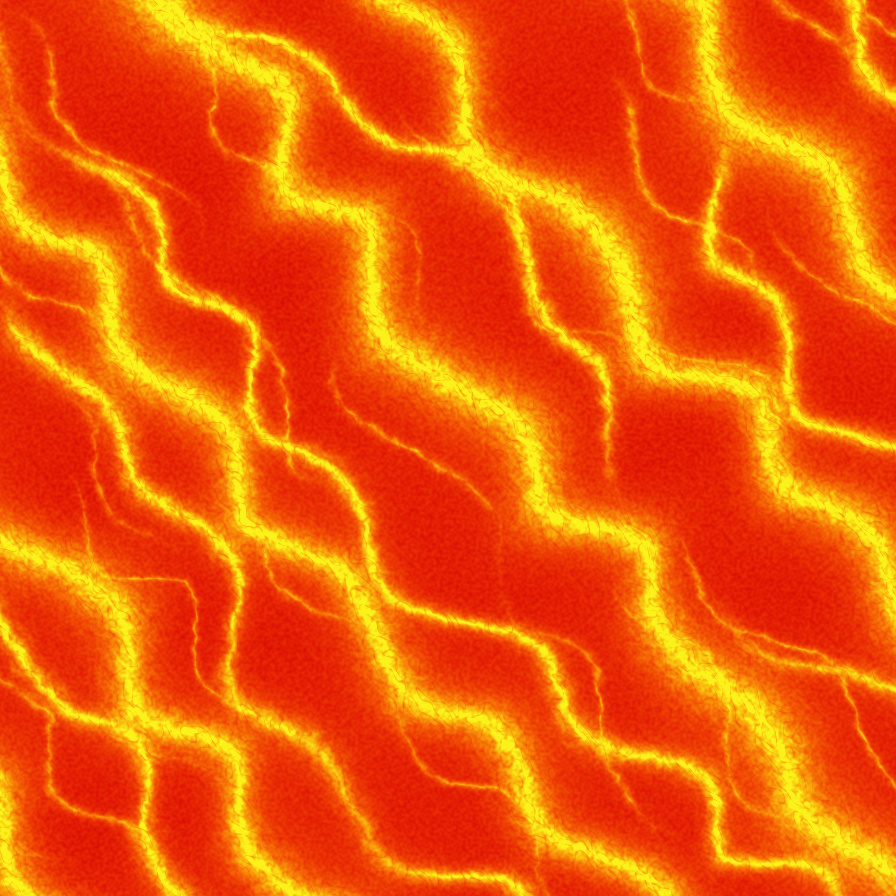
A Shadertoy shader for this texture:

```glsl
const float TAU = 6.2831853;
const vec2 FLOW_DIRECTION = vec2(0.64, -0.768);

// Veins: x = lane spacing, y = glow width, z = sideways wander
const vec3 MAIN_VEINS = vec3(0.235, 0.0215, 0.06);
const vec3 BRANCH_VEINS = vec3(0.235, 0.0085, 0.17);
const vec3 HAIR_VEINS = vec3(0.085, 0.0034, 0.06);
const float HAIR_STRENGTH = 0.62;
const float ZIGZAG_LENGTH = 0.235;
const float ZIGZAG_SIZE = 0.026;

// Surface
const float CRUST_HEAT = 0.115;
const float VEIN_HEAT = 0.87;
const float PATCH_SHADE = 0.035;
const float FLAKE_CONTRAST = 0.26;
const float CRACK_DEPTH = 0.2;
const float GRAIN_CONTRAST = 0.1;
const float GRAIN_SCALE = 235.0;

// Colour ramp
const float HOT_RED = 0.98;
const float RED_DIP = 0.16;
const float RED_RATE = 5.0;
const float BLUE_BASE = 0.015;
const float BLUE_GAIN = 0.1;

float hash(vec2 p) {
    vec3 q = fract(p.xyx * vec3(0.1031, 0.1030, 0.0973));
    q += dot(q, q.yzx + 33.33);
    return fract((q.x + q.y) * q.z);
}

float corner(vec2 cell, vec2 offset) {
    float angle = TAU * hash(cell);
    return dot(vec2(cos(angle), sin(angle)), offset);
}

// Gradient noise, roughly -1 to 1
float noise(vec2 p) {
    vec2 cell = floor(p);
    vec2 f = p - cell;
    vec2 s = f * f * f * (f * (f * 6.0 - 15.0) + 10.0);
    vec2 e = vec2(1.0, 0.0);
    float low = mix(corner(cell, f), corner(cell + e.xy, f - e.xy), s.x);
    float high = mix(corner(cell + e.yx, f - e.yx), corner(cell + e.xx, f - e.xx), s.x);
    return 1.4 * mix(low, high, s.y);
}

// Sideways offset of one meandering lane
float lanePath(float along, float row, float wander) {
    float phase = along / ZIGZAG_LENGTH + hash(vec2(row, 3.0))
                + 0.3 * noise(vec2(along * 3.0, row));
    float size = ZIGZAG_SIZE * (0.9 + 0.5 * noise(vec2(along * 2.5, row + 2.0)));
    return size * sin(TAU * phase)
         + wander * noise(vec2(along * 1.7, row + 4.0))
         + 0.006 * noise(vec2(along * 16.0, row + 6.0))
         + 0.0025 * noise(vec2(along * 48.0, row + 8.0));
}

// Glow of a family of lanes; gate sets how often they fade out
float veins(vec2 flow, vec3 family, float gate, float seed) {
    float dark = 1.0;
    float nearest = floor(flow.y / family.x);
    for (int i = -2; i <= 2; i++) {
        float id = nearest + float(i);
        float row = id * 17.37 + seed;
        float center = (id + 0.5) * family.x + lanePath(flow.x, row, family.z);
        float swell = noise(vec2(flow.x * 3.0, row + 10.0));
        float width = family.y * (1.0 + 0.4 * swell) * mix(0.8, 1.2, hash(vec2(row, 7.0)));
        float core = 0.25 * width;
        float d = length(vec2(flow.y - center, core)) - core;
        float presence = smoothstep(gate - 0.2, gate + 0.2,
                                    noise(vec2(flow.x * 2.6, row + 12.0)));
        dark *= 1.0 - presence * exp(-d / width);
    }
    return 1.0 - dark;
}

vec3 lavaColour(float heat) {
    float red = HOT_RED - RED_DIP * exp(-RED_RATE * heat);
    float blue = BLUE_BASE + BLUE_GAIN * heat * heat * heat;
    return vec3(red, heat, blue);
}

void mainImage(out vec4 fragColor, in vec2 fragCoord) {
    vec2 p = fragCoord / iResolution.y;
    vec2 across = vec2(-FLOW_DIRECTION.y, FLOW_DIRECTION.x);
    vec2 flow = vec2(dot(p, FLOW_DIRECTION), dot(p, across)) + 5.0;

    // Torn edges
    float tear = noise(flow * vec2(38.0, 55.0));
    float fray = noise(flow * vec2(90.0, 125.0) + 31.0);
    vec2 torn = flow + vec2(0.002, 0.0035) * tear + vec2(0.001, 0.0025) * fray;

    // Combined vein glow
    float main = veins(torn, MAIN_VEINS, -2.0, 11.3);
    float branch = veins(torn + vec2(0.0, 0.5 * BRANCH_VEINS.x), BRANCH_VEINS, -0.25, 211.6);
    float beads = 0.8 + 0.5 * noise(flow * 65.0 + 17.0);
    float hair = HAIR_STRENGTH * beads * veins(torn, HAIR_VEINS, 0.05, 419.4);
    float glow = 1.0 - (1.0 - main) * (1.0 - branch) * (1.0 - clamp(hair, 0.0, 1.0));

    // Flakes, cracks and grain
    vec2 bent = flow + 0.006 * vec2(tear, noise(flow * 42.0 + 57.0));
    float flake = noise(bent * vec2(75.0, 150.0) + 83.0);
    float crack = 1.0 - smoothstep(0.0, 0.16, abs(noise(bent * vec2(48.0, 95.0) + 7.0)));
    float grain = noise(flow * GRAIN_SCALE) + 0.5 * noise(flow * GRAIN_SCALE * 0.5 + 91.0);
    float shade = noise(flow * 5.0 + 3.0) + 0.5 * noise(flow * 13.0 + 9.0);

    float heat = CRUST_HEAT + PATCH_SHADE * shade
               + VEIN_HEAT * glow * (1.0 + FLAKE_CONTRAST * flake - CRACK_DEPTH * crack)
               + GRAIN_CONTRAST * grain * (0.6 + glow);
    fragColor = vec4(lavaColour(clamp(heat, 0.03, 0.95)), 1.0);
}
```
